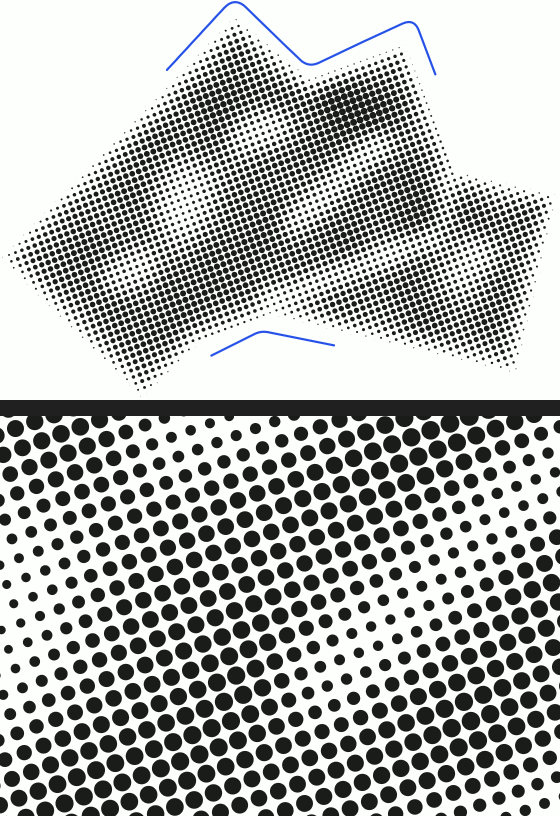
Top, the full canvas; bottom, a detail of the centre.
Write a Shadertoy shader that draws this pattern.

```glsl
// Halftone screen of round black dots filling an angular silhouette, with thin blue
// rounded strokes along its edges. Dots sit on a tilted lattice that closes exactly
// on the canvas; their radius follows edge depth, soft tone strokes and gradient noise.

const vec2 CANVAS = vec2(7.68, 5.49);      // working units across and down
const vec2 SUPERCELLS = vec2(7.0, 5.0);    // whole lattice periods per canvas
const vec2 TILT = vec2(11.0, 4.0);         // lattice steps along one period
const float FULL_RADIUS = 0.435;           // in lattice cells
const float EDGE_FADE = 0.16;
const float STROKE_HALF_WIDTH = 0.015;

const vec3 PAPER = vec3(0.99, 1.00, 0.99);
const vec3 INK = vec3(0.10, 0.11, 0.10);
const vec3 BLUE = vec3(0.15, 0.32, 0.91);

const int CORNERS = 10;
const vec2 OUTLINE[CORNERS] = vec2[](
    vec2(0.00, 1.94), vec2(3.22, 5.27), vec2(4.25, 4.42), vec2(5.55, 4.89), vec2(6.28, 3.14),
    vec2(7.64, 2.81), vec2(7.08, 0.36), vec2(3.72, 1.16), vec2(2.70, 0.74), vec2(1.95, 0.02));

// Soft tone strokes: end points, then width and change of dot size
const int TONES = 8;
const vec4 TONE_LINE[TONES] = vec4[](
    vec4(2.45, 2.58, 2.65, 2.86), vec4(3.38, 3.58, 3.75, 3.72),
    vec4(1.60, 1.70, 1.88, 1.86), vec4(4.05, 2.45, 5.15, 3.45),
    vec4(3.75, 1.38, 5.90, 2.20), vec4(6.30, 1.72, 6.55, 1.95),
    vec4(4.65, 4.22, 5.00, 4.02), vec4(6.15, 3.00, 6.10, 2.50));
const vec2 TONE_SHAPE[TONES] = vec2[](
    vec2(0.44, -0.48), vec2(0.30, -0.42), vec2(0.30, -0.40), vec2(0.24, -0.42),
    vec2(0.20, -0.40), vec2(0.32, -0.42), vec2(0.32, 0.25), vec2(0.15, -0.25));

float segmentDistance(vec2 p, vec2 a, vec2 b) {
    vec2 ap = p - a, ab = b - a;
    return length(ap - ab * clamp(dot(ap, ab) / dot(ab, ab), 0.0, 1.0));
}

// Signed distance to the silhouette, negative inside
float outlineDistance(vec2 p) {
    float nearest = 100.0, side = 1.0;
    for (int i = 0; i < CORNERS; i++) {
        vec2 a = OUTLINE[i], b = OUTLINE[(i + 1) % CORNERS];
        nearest = min(nearest, segmentDistance(p, a, b));
        bool spans = (a.y > p.y) != (b.y > p.y);
        if (spans && p.x < a.x + (b.x - a.x) * (p.y - a.y) / (b.y - a.y)) side = -side;
    }
    return side * nearest;
}

// Two straight arms joined by a quadratic curve of the given reach
float bendDistance(vec2 p, vec2 a, vec2 corner, vec2 b, float reach) {
    vec2 start = corner + reach * normalize(a - corner);
    vec2 end = corner + reach * normalize(b - corner);
    float d = min(segmentDistance(p, a, start), segmentDistance(p, end, b));
    vec2 previous = start;
    for (int i = 1; i <= 8; i++) {
        float t = float(i) / 8.0;
        vec2 next = mix(mix(start, corner, t), mix(corner, end, t), t);
        d = min(d, segmentDistance(p, previous, next));
        previous = next;
    }
    return d;
}

float strokeDistance(vec2 p) {
    vec2 joinA = vec2(3.72, 5.05), joinB = vec2(4.955, 4.905);
    float d = bendDistance(p, vec2(2.29, 4.53), vec2(3.22, 5.54), joinA, 0.22);
    d = min(d, bendDistance(p, joinA, vec2(4.23, 4.56), joinB, 0.16));
    d = min(d, bendDistance(p, joinB, vec2(5.68, 5.24), vec2(5.97, 4.47), 0.18));
    return min(d, bendDistance(p, vec2(2.90, 0.61), vec2(3.58, 0.95), vec2(4.58, 0.75), 0.10));
}

vec2 gradientAt(vec2 cell, vec2 period) {
    cell = mod(cell, period);
    float angle = 6.2832 * fract(sin(dot(cell, vec2(12.99, 78.23))) * 437.58);
    return vec2(cos(angle), sin(angle));
}

float wrappedNoise(vec2 p, vec2 period) {
    vec2 c = floor(p), f = p - c, u = f * f * (3.0 - 2.0 * f), e = vec2(1.0, 0.0);
    float low = mix(dot(gradientAt(c, period), f),
                    dot(gradientAt(c + e.xy, period), f - e.xy), u.x);
    float high = mix(dot(gradientAt(c + e.yx, period), f - e.yx),
                     dot(gradientAt(c + e.xx, period), f - e.xx), u.x);
    return mix(low, high, u.y);
}

// Dot radius in lattice cells for a dot centred at uv
float dotRadius(vec2 uv) {
    vec2 p = uv * CANVAS;
    float depth = max(-outlineDistance(p) + 0.015, 0.0);
    float tone = 1.0 + 0.16 * wrappedNoise(uv * SUPERCELLS * 2.0, SUPERCELLS * 2.0);
    for (int i = 0; i < TONES; i++) {
        float d = segmentDistance(p, TONE_LINE[i].xy, TONE_LINE[i].zw) / TONE_SHAPE[i].x;
        tone += TONE_SHAPE[i].y * exp(-d * d);
    }
    return min(FULL_RADIUS * tone * (1.0 - exp(-depth / EDGE_FADE)), 0.5);
}

void mainImage(out vec4 fragColor, in vec2 fragCoord) {
    vec2 uv = fragCoord / iResolution.xy;
    float pixel = CANVAS.x / iResolution.x;

    // Tilted lattice whose cell centres wrap around the canvas
    mat2 toLattice = mat2(TILT.x, -TILT.y, TILT.y, TILT.x);
    vec2 lattice = toLattice * (uv * SUPERCELLS);
    vec2 centre = floor(lattice) + 0.5;
    vec2 centreUv = fract(transpose(toLattice) * centre / dot(TILT, TILT) / SUPERCELLS);

    float spacing = CANVAS.x / (SUPERCELLS.x * length(TILT));
    float radius = dotRadius(centreUv) * spacing;
    float dotEdge = length(lattice - centre) * spacing - radius;
    float ink = clamp(0.5 - dotEdge / pixel, 0.0, 1.0) * smoothstep(0.0, pixel, radius);
    float strokeEdge = strokeDistance(uv * CANVAS) - STROKE_HALF_WIDTH;
    float stroke = clamp(0.5 - strokeEdge / pixel, 0.0, 1.0);

    fragColor = vec4(mix(mix(PAPER, INK, ink), BLUE, stroke), 1.0);
}
```
